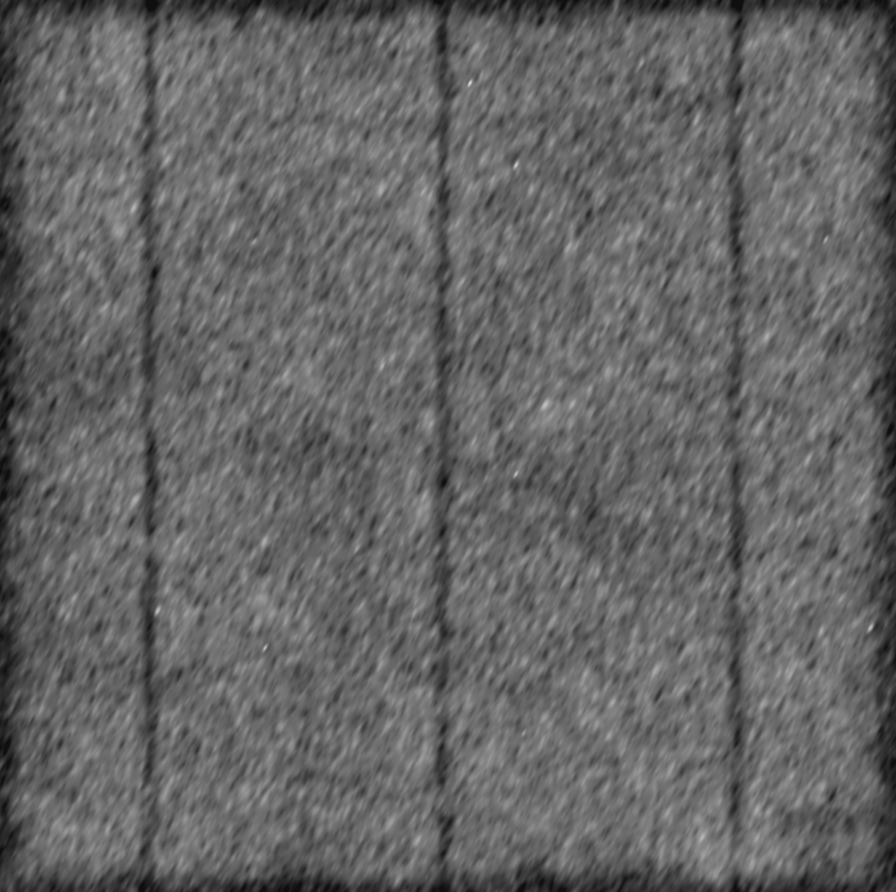
This texture is drawn by a Shadertoy shader. Its source:

```glsl
// Grainy grey slab with three soft vertical grooves, dark rims, stains and pale flecks.

// Tones
const float BASE_TONE   = 0.425;
const float GROOVE_DEPTH = 0.19;
const float RIM_DEPTH   = 0.25;
const float FLECK_GAIN  = 0.50;

// Grooves: first position, spacing and soft half width
const float GROOVE_START = 0.167;
const float GROOVE_STEP  = 0.3273;
const float GROOVE_WIDTH = 0.0085;

// Slanted grain: lean to the right going up, cells across and along
const float GRAIN_LEAN = 0.42;
const vec2  GRAIN_CELLS = vec2(145.0, 66.0);
const float GRAIN_AMOUNT = 0.135;
const float FINE_AMOUNT  = 0.065;

// Stains, rims and flecks
const float STAIN_AMOUNT = 0.055;
const vec2  RIM_WIDTH    = vec2(0.015, 0.014);
const float FLECK_GRID   = 9.0;
const float FLECK_CHANCE = 0.19;
const vec2  FLECK_SIZE   = vec2(0.0026, 0.0052);
const vec2  SMEAR_CENTER = vec2(0.915, 0.078);
const vec2  SMEAR_SIZE   = vec2(0.062, 0.015);

vec3 hash3(vec2 cell) {
    vec3 h = fract(cell.xyx * vec3(0.1031, 0.1030, 0.0973));
    h += dot(h, h.yxz + 33.33);
    return fract((h.xxy + h.yzz) * h.zyx);
}

// Cellular noise: jittered soft dots of random sign, mean zero
float cellNoise(vec2 p) {
    vec2 cell = floor(p);
    float sum = 0.0;
    for (int j = -1; j <= 1; j++) {
        for (int i = -1; i <= 1; i++) {
            vec2 id = cell + vec2(i, j);
            vec3 h = hash3(id);
            vec2 d = p - id - h.xy;
            sum += (2.0 * h.z - 1.0) * exp(-4.0 * dot(d, d));
        }
    }
    return sum;
}

vec2 lean(vec2 p) {
    return vec2(p.x - GRAIN_LEAN * p.y, p.y);
}

// Fine slanted streaks in two sizes
float grain(vec2 p) {
    vec2 q = lean(p) * GRAIN_CELLS;
    return GRAIN_AMOUNT * cellNoise(q + 17.0)
         + FINE_AMOUNT * cellNoise(q * 1.8 + 91.0);
}

// Broad uneven blotches
float stains(vec2 p) {
    return cellNoise(p * 6.0 + 41.0)
         + 0.6 * cellNoise(p * vec2(13.0, 17.0) + 7.0)
         + 0.4 * cellNoise(p * 32.0 + 63.0);
}

// Signed distance to the nearest groove, with slight wander
float grooveOffset(vec2 p) {
    float wander = 0.0012 * (sin(p.y * 23.0 + p.x * 9.0) + 0.6 * sin(p.y * 61.0));
    float t = (p.x + wander - GROOVE_START) / GROOVE_STEP;
    return (fract(t + 0.5) - 0.5) * GROOVE_STEP;
}

// Darkness along the four borders, ragged and wider on the left
float rim(vec2 p) {
    float ragged = 1.0 + 0.45 * cellNoise(p * 24.0 + 5.0);
    vec2 d = min(p, 1.0 - p) / (RIM_WIDTH * ragged);
    vec2 fall = exp(-d * d * 0.45);
    float left = 0.22 * exp(-p.x / 0.055);
    return 1.0 - (1.0 - fall.x) * (1.0 - fall.y) * (1.0 - left);
}

// Sparse bright slanted specks, at most one in each cell
float flecks(vec2 p) {
    vec2 cell = floor(p * FLECK_GRID);
    vec3 place = hash3(cell + 137.0);
    vec3 look = hash3(cell + 271.0);
    vec2 center = (cell + 0.15 + 0.7 * place.xy) / FLECK_GRID;
    vec2 d = lean(p - center) / (FLECK_SIZE * mix(0.7, 1.1, look.x));
    return step(place.z, FLECK_CHANCE) * mix(0.4, 1.0, look.y) * exp(-dot(d, d));
}

void mainImage(out vec4 fragColor, in vec2 fragCoord) {
    vec2 p = fragCoord / iResolution.xy;

    // Slab surface, a little lighter beside the grooves
    float offset = grooveOffset(p);
    float tone = BASE_TONE + grain(p) + STAIN_AMOUNT * stains(p);
    tone += 0.035 * exp(-abs(offset) / 0.05) - 0.012;

    // Grooves vary in strength along their length
    float g = offset / GROOVE_WIDTH;
    float wear = 1.0 + 0.35 * cellNoise(p * vec2(30.0, 48.0) + 23.0);
    tone -= GROOVE_DEPTH * wear * exp(-g * g);

    // Smear in the lower right corner, then the dark rims
    vec2 s = (p - SMEAR_CENTER) / SMEAR_SIZE;
    tone -= 0.10 * exp(-dot(s * s, s * s));
    tone -= RIM_DEPTH * rim(p);

    tone = max(tone, 0.06) + FLECK_GAIN * flecks(p);
    fragColor = vec4(vec3(clamp(tone, 0.0, 1.0)), 1.0);
}
```
